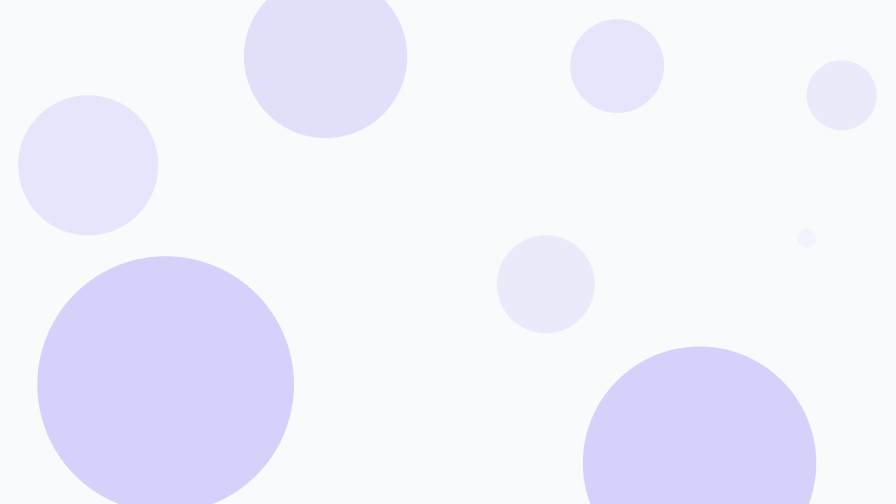
A WebGL 2 fragment shader for this background:

```glsl
#version 300 es
precision highp float;
// Flat lavender discs of mixed size scattered over a pale, cool backdrop.
// Each disc is a circle distance function with an edge one pixel soft,
// tinting the backdrop toward a single ink by its own strength.

uniform vec2 u_resolution;
out vec4 fragColor;

const vec3 BACKDROP = vec3(0.974, 0.981, 0.989);
const vec3 INK = vec3(0.840, 0.818, 0.980);

// Center x, center y, radius (in canvas heights) and ink strength.
const int DISC_COUNT = 8;
const vec4 DISCS[DISC_COUNT] = vec4[DISC_COUNT](
    vec4(0.175, 0.672, 0.139, 0.52),
    vec4(0.646, 0.888, 0.162, 0.65),
    vec4(1.2245, 0.869, 0.093, 0.52),
    vec4(1.670, 0.811, 0.0694, 0.40),
    vec4(1.601, 0.527, 0.0185, 0.17),
    vec4(1.083, 0.436, 0.0972, 0.40),
    vec4(0.3287, 0.237, 0.2546, 1.0),
    vec4(1.388, 0.081, 0.2315, 1.0)
);

float circleDistance(vec2 point, vec2 center, float radius) {
    return length(point - center) - radius;
}

// Share of the pixel lying inside the shape.
float coverage(float dist, float pixel) {
    return clamp(0.5 - dist / pixel, 0.0, 1.0);
}

void main() {
    float pixel = 1.0 / u_resolution.y;
    vec2 point = gl_FragCoord.xy * pixel;

    vec3 color = BACKDROP;
    for (int i = 0; i < DISC_COUNT; i++) {
        vec4 disc = DISCS[i];
        float dist = circleDistance(point, disc.xy, disc.z);
        color = mix(color, INK, disc.w * coverage(dist, pixel));
    }
    fragColor = vec4(color, 1.0);
}
```
